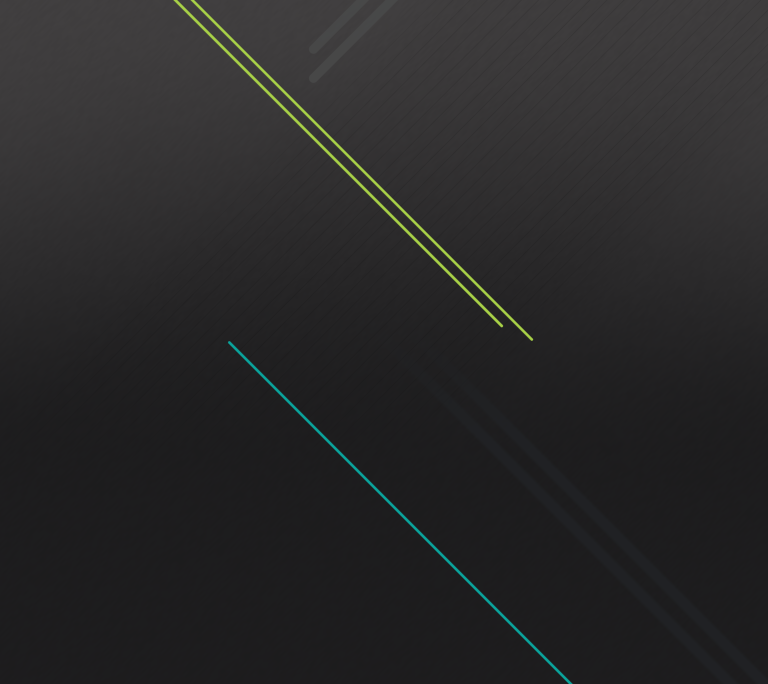
This background is drawn by a Shadertoy shader. Its source:

```glsl
// A charcoal backdrop that brightens toward the top, crossed by diagonal strokes.
// Strokes are capsule distances; a band of hairlines is a repeat along the
// diagonal, and a fine woven grain comes from value noise stretched diagonally.

const vec3 CHARCOAL = vec3(0.113, 0.111, 0.116);
const vec3 WARM_GREY = vec3(0.255, 0.247, 0.250);
const vec3 LIME = vec3(0.660, 0.820, 0.280);
const vec3 TEAL = vec3(0.040, 0.640, 0.610);
const vec3 ASH = vec3(0.285, 0.287, 0.287);
const vec3 SLATE = vec3(0.128, 0.137, 0.148);

float hash(vec2 cell) {
    vec3 q = fract(vec3(cell.xyx) * 0.1031);
    q += dot(q, q.yzx + 33.33);
    return fract((q.x + q.y) * q.z);
}

float valueNoise(vec2 p) {
    vec2 cell = floor(p);
    vec2 f = fract(p);
    f = f * f * (3.0 - 2.0 * f);
    float low = mix(hash(cell), hash(cell + vec2(1, 0)), f.x);
    float high = mix(hash(cell + vec2(0, 1)), hash(cell + vec2(1, 1)), f.x);
    return mix(low, high, f.y);
}

// Coverage of a round-ended stroke from a to b.
float stroke(vec2 p, vec2 a, vec2 b, float halfWidth, float soft) {
    vec2 along = b - a;
    float t = clamp(dot(p - a, along) / dot(along, along), 0.0, 1.0);
    float d = length(p - a - along * t) - halfWidth;
    return 1.0 - smoothstep(-soft, soft, d);
}

// Smooth window that is one between lo and hi.
float window(float v, float lo, float hi, float fade) {
    return smoothstep(lo - fade, lo + fade, v) * (1.0 - smoothstep(hi - fade, hi + fade, v));
}

// Rising hairlines, repeated across the falling diagonal.
float hairlines(float across, float spacing, float halfWidth, float soft) {
    float d = abs(fract(across / spacing) - 0.5) * spacing;
    return 1.0 - smoothstep(halfWidth - soft, halfWidth + soft, d);
}

vec3 backdrop(vec2 p, float aspect) {
    vec3 color = mix(CHARCOAL, WARM_GREY, smoothstep(0.30, 1.05, p.y));
    float side = abs(p.x / aspect - 0.5) * 2.0;
    return color + 0.014 * (side * side - 0.3) * window(p.y, 0.5, 0.88, 0.12);
}

void mainImage(out vec4 fragColor, in vec2 fragCoord) {
    vec2 p = fragCoord / iResolution.y;
    float aspect = iResolution.x / iResolution.y;
    float pixel = 1.0 / iResolution.y;
    float soft = 0.75 * pixel;
    float across = p.x - p.y + 1.0;
    float diagonal = p.x + 1.0 - p.y;
    float rising = p.x + p.y;

    vec3 color = backdrop(p, aspect);

    // Woven grain and the hairline band
    float grain = valueNoise(vec2(rising * 70.0, across * 230.0)) - 0.5;
    color += grain * 0.010 * mix(0.4, 1.0, p.y);
    float band = window(diagonal, 0.64, 1.27, 0.07) * smoothstep(0.27, 0.50, p.y);
    float lines = hairlines(diagonal, 0.0250, 0.0008, pixel);
    color *= 1.0 - band * (0.035 + 0.10 * lines);

    // Faint twin streaks, then short ash bars at the top
    float streakFade = smoothstep(0.56, 0.34, p.y);
    for (int i = 0; i < 2; i++) {
        float k = float(i);
        vec2 streakStart = vec2(0.518 + 0.050 * k, 0.550);
        float streak = stroke(p, streakStart, streakStart + vec2(0.58, -0.58), 0.0080, 0.003);
        color = mix(color, SLATE, streak * streakFade * 0.75);

        vec2 barStart = vec2(0.4583, 0.928 - 0.0425 * k);
        float bar = stroke(p, barStart, barStart + 0.15, 0.0066, soft);
        color = mix(color, ASH, bar * 0.85);
    }

    // Bright diagonal strokes
    float lime = stroke(p, vec2(0.2416, 1.0146), vec2(0.7335, 0.5235), 0.0020, soft);
    lime = max(lime, stroke(p, vec2(0.2665, 1.0146), vec2(0.7775, 0.5037), 0.0019, soft));
    color = mix(color, LIME, lime);
    float teal = stroke(p, vec2(0.3353, 0.4993), vec2(0.8492, -0.0146), 0.0019, soft);
    color = mix(color, TEAL, teal);

    fragColor = vec4(color, 1.0);
}
```
